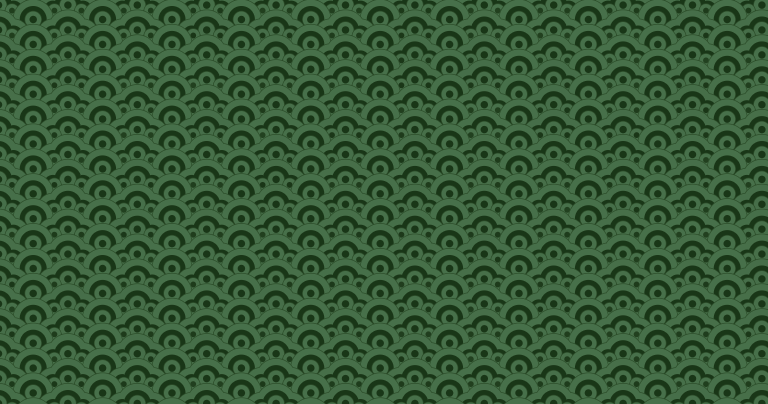
Give the GLSL for this pattern, as a WebGL 1 fragment shader.

```glsl
precision highp float;
// Green wave-and-cloud pattern: rows of three-lobed clouds alternate with
// rows of single arches half a repeat across. Each row is painted over the
// one above; every shape is a set of concentric circle-distance bands.

uniform vec2 u_resolution;

const vec2 REPEAT = vec2(69.4, 24.9);  // canvas is 768 units wide
const vec3 LIGHT = vec3(0.28, 0.44, 0.29);
const vec3 DARK = vec3(0.10, 0.21, 0.09);
const vec3 OUTLINE = vec3(0.17, 0.30, 0.16);

float hash(vec2 p) {
  vec3 q = fract(vec3(p.xyx) * 0.1031);
  q += dot(q, q.yzx + 33.33);
  return fract((q.x + q.y) * q.z);
}

float circle(vec2 p, vec2 center, float radius) {
  return length(p - center) - radius;
}

vec3 paint(vec3 below, vec3 color, float d, float pixel) {
  return mix(below, color, clamp(0.5 - d / pixel, 0.0, 1.0));
}

// Light band with a thin outline around a dark interior.
vec3 paintBand(vec3 below, vec3 light, vec3 inner, float d, float width, float pixel) {
  vec3 c = paint(below, OUTLINE, d, pixel);
  c = paint(c, light, d + 0.7, pixel);
  return paint(c, inner, d + width, pixel);
}

// Single arch; its crown touches y = 0 and y grows downward.
vec3 paintArch(vec3 c, vec2 p, vec3 light, float pixel) {
  float d = circle(p, vec2(0.0, 20.5), 20.5);
  c = paintBand(c, light, DARK, d, 7.0, pixel);
  return paintBand(c, light, DARK, d + 11.8, 5.0, pixel);
}

// Cloud of three merged lobes, holding one middle arch and two side arches.
vec3 paintCloud(vec3 c, vec2 p, vec3 light, vec3 sideCore, float pixel) {
  p.x = abs(p.x);
  float middle = circle(p, vec2(0.0, 20.5), 20.5);
  float side = circle(p, vec2(15.0, 25.0), 16.0);
  c = paintBand(c, light, DARK, min(middle, side), 7.0, pixel);
  c = paintBand(c, light, DARK, middle + 11.8, 5.0, pixel);
  return paintBand(c, light, sideCore, circle(p, vec2(13.5, 26.0), 7.2), 4.3, pixel);
}

void main() {
  float pixel = 768.0 / u_resolution.x;
  vec2 p = vec2(gl_FragCoord.x, u_resolution.y - gl_FragCoord.y) * pixel;
  p += vec2(1.5, -9.5);

  float row = floor(p.y / REPEAT.y);
  float archColumn = floor(p.x / REPEAT.x);
  float cloudColumn = floor(p.x / REPEAT.x + 0.5);
  float archX = p.x - (archColumn + 0.5) * REPEAT.x;
  float cloudX = p.x - cloudColumn * REPEAT.x;

  // Paint nearby rows from top to bottom.
  vec3 color = DARK;
  for (int i = -2; i <= 1; i++) {
    float k = row + float(i);
    float y = p.y - k * REPEAT.y;
    float tint = hash(vec2(cloudColumn, k) + 20.0);
    vec3 light = LIGHT * (0.98 + 0.02 * tint);
    vec3 sideCore = mix(DARK, OUTLINE, 0.5 * tint);
    color = paintCloud(color, vec2(cloudX, y), light, sideCore, pixel);
    color = paintArch(color, vec2(archX, y - 14.4), LIGHT, pixel);
  }

  gl_FragColor = vec4(color, 1.0);
}
```
